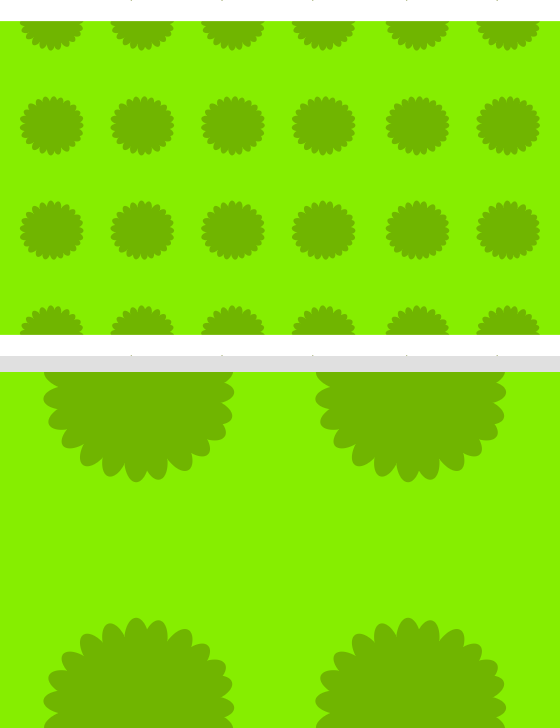
Top, the full canvas; bottom, a detail of the centre.
A Shadertoy shader for this pattern:

```glsl
// Rows of dark green scalloped flowers on a lime band, mirrored about the middle, with white margins.

// Lengths are in canvas heights
const vec3 LIME = vec3(0.525, 0.935, 0.0);
const vec3 LEAF = vec3(0.44, 0.71, 0.0);
const vec3 PAPER = vec3(1.0);
const vec3 SPECK = vec3(0.62, 0.66, 0.42);

const float BAND_HALF = 0.4407;
const float FIRST_X = 0.1452;
const vec2 PITCH = vec2(0.2546, 0.2945);
const float SEAM_COLUMN = 3.0;   // the column followed by a wider gap
const float SEAM_GAP = 0.0092;

const int PETALS = 23;
const vec2 FLOWER_RADII = vec2(0.0905, 0.0835);
const vec2 PETAL_RADII = vec2(0.0235, 0.0117);
const float CORE_INSET = 0.018;
const float PETAL_START = -0.05;
const float SPACING_SKEW = 0.09;
const float JITTER = 0.05;

const vec2 SPECK_POS = vec2(-0.0307, 0.5);
const float SPECK_RADIUS = 0.002;
const float TAU = 6.2831853;

float hash(float n) {
    return fract(sin(n * 127.1 + 3.7) * 43758.5453);
}

// Approximate signed distance to an axis-aligned ellipse
float ellipseDistance(vec2 p, vec2 radii) {
    float k = length(p / radii);
    float slope = length(p / (radii * radii));
    return k * (k - 1.0) / max(slope, 0.0001);
}

// Oval core ringed by slightly uneven rounded petals
float flowerDistance(vec2 p) {
    float d = ellipseDistance(p, FLOWER_RADII - CORE_INSET);
    for (int i = 0; i < PETALS; i++) {
        float n = float(i);
        float angle = PETAL_START + TAU * n / float(PETALS);
        angle += JITTER * (hash(n) - 0.5) - SPACING_SKEW * sin(angle - 0.4);
        vec2 dir = vec2(cos(angle), sin(angle));
        vec2 radii = PETAL_RADII * mix(0.94, 1.06, hash(n + 40.0));
        vec2 q = p - dir * (FLOWER_RADII - PETAL_RADII.x);
        vec2 local = vec2(dot(q, dir), dot(q, vec2(-dir.y, dir.x)));
        d = min(d, ellipseDistance(local, radii));
    }
    return d;
}

float coverage(float d, float pixel) {
    return clamp(0.5 - d / pixel, 0.0, 1.0);
}

void mainImage(out vec4 fragColor, in vec2 fragCoord) {
    float pixel = 1.0 / iResolution.y;
    vec2 p = fragCoord * pixel;

    // Mirror vertically, close the seam, then repeat
    p.y = abs(p.y - 0.5);
    float seamX = FIRST_X + (SEAM_COLUMN + 0.5) * PITCH.x + 0.5 * SEAM_GAP;
    p.x -= FIRST_X + SEAM_GAP * step(seamX, p.x);
    float column = floor(p.x / PITCH.x + 0.5);
    float row = floor(p.y / PITCH.y);
    vec2 cell = p - PITCH * vec2(column, row + 0.5);

    // Flowers are cut off at the band edges
    vec3 band = mix(LIME, LEAF, coverage(flowerDistance(cell), pixel));
    vec3 color = mix(PAPER, band, coverage(p.y - BAND_HALF, pixel));

    // Tiny specks on the outer edges, from the second column on
    float speck = length(vec2(cell.x, p.y) - SPECK_POS) - SPECK_RADIUS;
    color = mix(color, SPECK, coverage(speck, pixel) * step(0.5, column));

    fragColor = vec4(color, 1.0);
}
```
